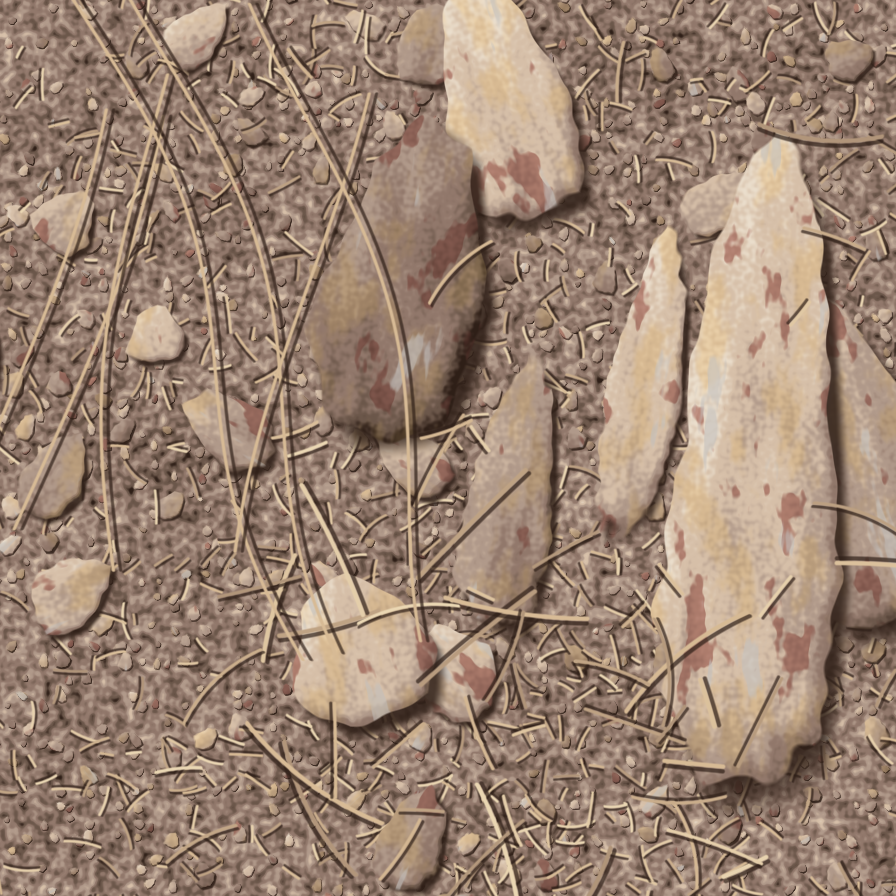
Reproduce this texture procedurally as a three.js fragment shader.

```glsl
varying vec2 vUv;

const vec3 SHADE = vec3(0.18, 0.12, 0.09);
const vec3 EARTH = vec3(0.42, 0.34, 0.29);
const vec3 CLAY  = vec3(0.57, 0.47, 0.42);
const vec3 DUST  = vec3(0.69, 0.60, 0.54);
const vec3 SAND  = vec3(0.84, 0.75, 0.66);
const vec3 CREAM = vec3(0.92, 0.87, 0.80);
const vec3 RUST  = vec3(0.50, 0.29, 0.25);
const vec3 OCHRE = vec3(0.84, 0.69, 0.46);
const vec3 CHALK = vec3(0.76, 0.75, 0.74);
const vec2 TO_LIGHT = vec2(-0.6, 0.8);
const vec2 LITTER_CENTRE = vec2(0.61, 0.18);
const float SOIL_TONE = 0.42;
const float SOIL_CONTRAST = 0.30;
const float SHADOW_REACH = 0.22;
const float EDGE = 0.0013;
const float TAU = 6.28318;

float hash(vec2 p) {
  p = fract(p * vec2(0.1031, 0.1137));
  p += dot(p, p.yx + 33.33);
  return fract((p.x + p.y) * p.x * 17.0);
}

float gradientDot(vec2 cell, vec2 offset) {
  float a = TAU * hash(cell + 71.0);
  return dot(vec2(cos(a), sin(a)), offset);
}

float noise(vec2 p) {
  vec2 i = floor(p), f = fract(p), e = vec2(1.0, 0.0);
  vec2 u = f * f * f * (f * (f * 6.0 - 15.0) + 10.0);
  float low = mix(gradientDot(i, f), gradientDot(i + e, f - e), u.x);
  float high = mix(gradientDot(i + e.yx, f - e.yx), gradientDot(i + 1.0, f - 1.0), u.x);
  return 1.4 * mix(low, high, u.y);
}

float fbm(vec2 p) {
  float sum = 0.0, gain = 0.6;
  for (int i = 0; i < 4; i++) {
    sum += gain * noise(p);
    p = mat2(1.6, 1.2, -1.2, 1.6) * p + 7.3;
    gain *= 0.55;
  }
  return sum;
}

// Tone ramp from shadow to sunlit
vec3 ramp(float t) {
  vec3 c = mix(SHADE, EARTH, smoothstep(0.0, 0.22, t));
  c = mix(c, CLAY, smoothstep(0.22, 0.42, t));
  c = mix(c, DUST, smoothstep(0.42, 0.6, t));
  c = mix(c, SAND, smoothstep(0.6, 0.8, t));
  return mix(c, CREAM, smoothstep(0.8, 1.0, t));
}

// Tapered, faceted outline: negative inside
float facets(vec2 q, float seed) {
  q.x *= 1.0 + 0.3 * clamp(q.y, -1.0, 1.0);
  float d = 0.0;
  for (int i = 0; i < 7; i++) {
    float k = float(i), h = hash(vec2(k, seed));
    float a = TAU * (k + 0.6 * h) / 7.0;
    d = max(d, dot(q, vec2(cos(a), sin(a))) / mix(0.78, 1.0, h));
  }
  return mix(d, length(q), 0.35) - 1.0;
}

void addStone(inout vec3 col, vec2 p, vec2 centre, vec2 radius, float lean, float tone, float seed) {
  vec2 rel = p - centre;
  if (length(rel) > 1.7 * max(radius.x, radius.y)) return;
  float size = min(radius.x, radius.y), c = cos(lean), s = sin(lean);
  mat2 turn = mat2(c, -s, s, c);
  vec2 local = turn * rel, q = local / radius;
  float shadowD = facets(turn * (rel + TO_LIGHT * size * SHADOW_REACH) / radius, seed);
  col = mix(col, SHADE, 0.85 * (1.0 - smoothstep(-0.1, 0.08, shadowD)));

  float d = (facets(q, seed) + 0.1 * noise(local / size * 2.0 + seed)) * size;
  if (d > EDGE) return;
  float strata = fbm(local * vec2(26.0, 7.0) + seed);
  float patches = fbm(local * vec2(20.0, 11.0) + seed * 3.1);
  float lit = dot(q * turn, TO_LIGHT);
  float face = tone + 0.22 * strata + 0.13 * lit + 0.09 * noise(p * 150.0);
  face -= 0.3 * smoothstep(-0.2, 0.0, d / size) * smoothstep(-0.2, 0.7, -lit);
  vec3 rock = ramp(face);
  rock = mix(rock, OCHRE * (0.6 + 0.5 * face), 0.45 * smoothstep(0.0, 0.4, -patches));
  rock = mix(rock, RUST * (0.6 + 0.7 * face), 0.65 * smoothstep(0.22, 0.34, patches));
  rock = mix(rock, CHALK, 0.6 * smoothstep(0.28, 0.42, strata - abs(q.x) * 0.2));
  col = mix(col, rock, 1.0 - smoothstep(-EDGE, EDGE, d));
}

void scatterStones(inout vec3 col, vec2 p, float grid, float chance, float seed) {
  for (int j = -1; j <= 1; j++) for (int i = -1; i <= 1; i++) {
    vec2 cell = floor(p * grid) + vec2(i, j), id = cell + seed;
    if (hash(id) > chance) continue;
    vec2 centre = (cell + 0.2 + 0.6 * vec2(hash(id + 3.7), hash(id + 8.1))) / grid;
    float width = mix(0.16, 0.32, hash(id + 5.3));
    vec2 radius = vec2(width, width * mix(1.0, 1.8, hash(id + 9.9))) / grid;
    float lean = 2.4 * (hash(id + 2.2) - 0.5);
    addStone(col, p, centre, radius, lean, mix(0.42, 0.78, hash(id + 6.4)), 50.0 * hash(id + 1.3));
  }
}

// Dry stalk over a thin dark shadow
void addStalk(inout vec3 col, float d, float shadowD, float width, float tone) {
  col = mix(col, SHADE, 0.7 * (1.0 - smoothstep(width - EDGE, width + EDGE, shadowD)));
  col = mix(col, ramp(tone) * vec3(1.0, 0.97, 0.88), 1.0 - smoothstep(width - EDGE, width + EDGE, d));
}

void scatterStraw(inout vec3 col, vec2 p, float grid, float base, float gain, float width, float seed) {
  for (int j = -1; j <= 1; j++) for (int i = -1; i <= 1; i++) {
    vec2 cell = floor(p * grid) + vec2(i, j), id = cell + seed;
    vec2 away = (cell + 0.5) / grid - LITTER_CENTRE;
    if (hash(id) > base + gain * exp(-16.0 * dot(away, away))) continue;
    vec2 rel = p * grid - cell - vec2(hash(id + 4.4), hash(id + 7.7));
    float a = TAU * hash(id + 2.9), reach = mix(0.2, 0.85, hash(id + 6.1));
    vec2 l = vec2(dot(rel, vec2(cos(a), sin(a))), dot(rel, vec2(-sin(a), cos(a))));
    l.x += (hash(id + 1.7) - 0.5) * 0.5 * l.y * l.y;
    float past = max(abs(l.y) - reach, 0.0), shift = 2.2 * width * grid;
    float shadowD = length(vec2(l.x + shift, past)) / grid;
    addStalk(col, length(vec2(l.x, past)) / grid, shadowD, width, mix(0.6, 1.0, hash(id + 3.3)));
  }
}

// Long wandering stems, mostly on the left
void addVines(inout vec3 col, vec2 p) {
  for (int i = 0; i < 7; i++) {
    float k = float(i), h = hash(vec2(k, 19.0)), t = 1.0 - p.y;
    float slope = 0.7 * (h - 0.45), phase = TAU * h, wave = 5.0 + 3.0 * h;
    float x = 0.03 + 0.062 * k + slope * (t - 0.35) + 0.035 * sin(wave * t + phase);
    float tilt = slope + 0.035 * wave * cos(wave * t + phase);
    float across = (p.x - x) / sqrt(1.0 + tilt * tilt);
    float past = max(abs(t - 0.36) - mix(0.22, 0.38, h), 0.0);
    addStalk(col, length(vec2(across, past)), length(vec2(across - 0.008, past)), 0.0018, 0.82);
  }
}

void main() {
  vec2 p = vUv;

  // Crumbly soil
  float crumbs = noise(p * 65.0) + 0.9 * noise(p * 140.0 + 5.0);
  vec3 col = ramp(SOIL_TONE + SOIL_CONTRAST * (0.55 * fbm(p * 7.0) + crumbs));
  scatterStones(col, p, 55.0, 0.4, 11.0);
  scatterStones(col, p, 24.0, 0.25, 37.0);
  scatterStraw(col, p, 42.0, 0.32, 0.5, 0.0014, 53.0);
  scatterStones(col, p, 7.0, 0.42, 83.0);

  // Large slabs
  addStone(col, p, vec2(0.56, 0.89), vec2(0.07, 0.15), 0.3, 0.82, 4.0);
  addStone(col, p, vec2(0.45, 0.69), vec2(0.09, 0.18), -0.2, 0.44, 9.0);
  addStone(col, p, vec2(0.72, 0.58), vec2(0.043, 0.17), -0.18, 0.80, 14.0);
  addStone(col, p, vec2(0.95, 0.49), vec2(0.09, 0.21), 0.25, 0.62, 21.0);
  addStone(col, p, vec2(0.845, 0.48), vec2(0.095, 0.38), -0.05, 0.78, 27.0);
  addStone(col, p, vec2(0.57, 0.44), vec2(0.05, 0.16), -0.15, 0.58, 33.0);
  addStone(col, p, vec2(0.40, 0.28), vec2(0.078, 0.086), 0.2, 0.78, 41.0);

  // Dry litter
  scatterStraw(col, p, 9.0, 0.02, 0.9, 0.0024, 29.0);
  scatterStraw(col, p, 14.0, 0.05, 0.8, 0.0018, 67.0);
  addVines(col, p);
  gl_FragColor = vec4(col, 1.0);
}
```
